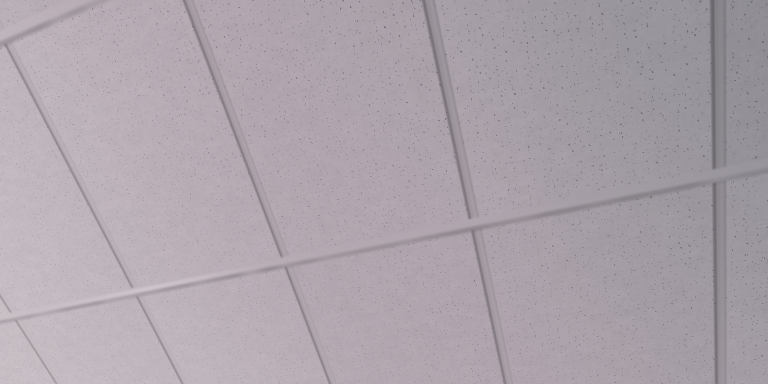
Write a WebGL 2 fragment shader that draws this texture.

```glsl
#version 300 es
precision highp float;
// Suspended ceiling of speckled panels in a metal grid, seen at an angle.
uniform vec2 u_resolution;
out vec4 fragColor;

float hash(vec2 p) {
  return fract(sin(dot(p, vec2(127.1, 311.7))) * 43758.5453);
}

float valueNoise(vec2 p) {
  vec2 i = floor(p), f = fract(p);
  f = f * f * (3.0 - 2.0 * f);
  return mix(mix(hash(i), hash(i + vec2(1, 0)), f.x),
             mix(hash(i + vec2(0, 1)), hash(i + vec2(1, 1)), f.x), f.y);
}

// Soft-edged strip covering lo..hi
float strip(float x, float lo, float hi, float soft) {
  return smoothstep(lo - soft, lo + soft, x) * (1.0 - smoothstep(hi - soft, hi + soft, x));
}

// Canvas point to panel coordinates, one unit per panel each way
vec2 panelSpace(vec2 p) {
  float depth = 1.0 + 0.2493 * p.x + 0.5407 * p.y;
  float across = 2.41 * (p.x + 0.008 * p.y - 1.874);
  float along = 2.035 * (p.y - 0.2003 * p.x - 0.1695);
  return vec2(across, along) / depth;
}

// Jittered slim pinholes, one candidate per cell
float pinholes(vec2 q, float cells, float radius, float share, float soft) {
  q *= cells;
  vec2 id = floor(q);
  vec2 jitter = vec2(hash(id + 3.1), hash(id + 17.7));
  vec2 d = fract(q) - mix(vec2(0.22), vec2(0.78), jitter);
  float tilt = 0.25 + 0.9 * (hash(id + 41.3) - 0.5);
  d = mat2(cos(tilt), -sin(tilt), sin(tilt), cos(tilt)) * d;
  float r = radius * (0.65 + 0.6 * hash(id + 29.9));
  float oval = length(d * vec2(1.4, 0.65));
  float hole = 1.0 - smoothstep(r - soft * cells, r + soft * cells, oval);
  return hole * step(hash(id + 53.0), share) * (0.35 + 0.65 * hash(id + 7.0));
}

void main() {
  vec2 p = gl_FragCoord.xy / u_resolution.y;
  vec2 g = panelSpace(p);
  vec2 soft = 0.6 * fwidth(g) + 0.002;
  vec2 e = g - round(g);
  vec2 panel = floor(g);

  // Daylight falling off from lower left to upper right
  float shade = 0.33 * p.x + 0.22 * p.y + 0.06 * (valueNoise(p * 2.5) - 0.5);
  vec3 light = mix(vec3(0.785, 0.75, 0.775), vec3(0.695, 0.65, 0.685), smoothstep(-0.05, 0.42, shade));
  light = mix(light, vec3(0.56, 0.555, 0.58), smoothstep(0.36, 0.98, shade));
  vec3 color = light * (1.0 + 0.03 * (hash(panel) - 0.5));

  // Panel grain and pinholes, fainter away from the viewer
  vec2 q = g * vec2(1.0, 2.0);
  color *= 1.0 + 0.025 * (valueNoise(q * 70.0) - 0.5) + 0.02 * (valueNoise(q * 19.0) - 0.5);
  float near = smoothstep(0.1, 1.5, 0.5 * p.x + 0.7 * p.y);
  float holes = pinholes(q, 25.0, 0.085, 0.65, 0.0016);
  holes = max(holes, 0.7 * pinholes(q + 5.37, 37.0, 0.10, 0.5, 0.0016));
  color = mix(color, vec3(0.33, 0.33, 0.39), holes * mix(0.2, 0.68, near));

  // Long bars: shadowed left edge, grey face, thin line on the right
  float face = strip(e.x, -0.016, 0.027, soft.x);
  color = mix(color, light * mix(0.96, 0.89, near), face);
  color *= 1.0 - 0.20 * strip(e.x, -0.021, -0.007, soft.x);
  color *= 1.0 - 0.08 * near * strip(e.x, 0.024, 0.031, soft.x);
  color *= 1.0 + 0.04 * strip(e.x, 0.006, 0.020, soft.x);

  // Cross bars lie over the long ones, with a blurred shadow on the lower side
  float cross = strip(e.y, -0.021, 0.020, soft.y * 1.5);
  color = mix(color, light * 1.01, cross);
  float wear = 0.6 + 0.8 * valueNoise(vec2(g.x * 9.0, round(g.y) * 5.0));
  color *= 1.0 - 0.13 * wear * strip(e.y, -0.025, -0.008, soft.y * 1.8);

  // Window glint on the far stretch of the cross bar
  float glint = exp(-pow((p.x - 0.42) / 0.2, 2.0)) * strip(g.y, -0.006, 0.012, soft.y * 1.5);
  color += 0.06 * glint;

  fragColor = vec4(color, 1.0);
}
```
